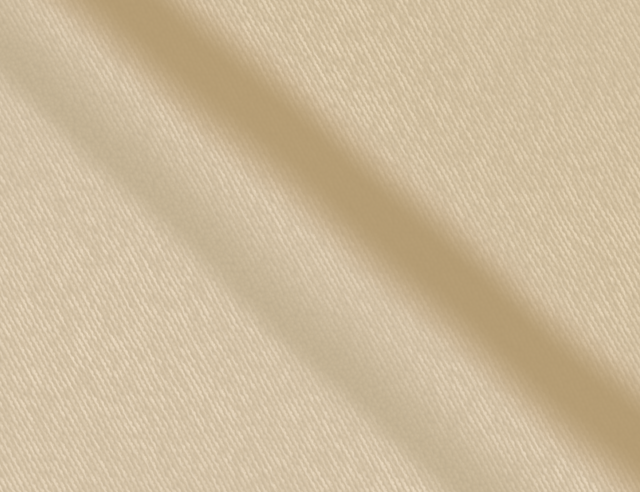
Give the GLSL for this texture, as a WebGL 2 fragment shader.

```glsl
#version 300 es
precision highp float;
// Cream twill cloth with two soft diagonal folds.
// Steep ribs repeat across the width, frayed and broken into uneven stitches;
// fold shading comes from signed distances to two slanted lines.

uniform vec2 u_resolution;
out vec4 fragColor;

// Weave, in units of the canvas height
const float ASPECT = 1.3;
const float RIBS_ACROSS = 112.0;
const float RIB_LEAN = 0.55;          // sideways shift per unit of height
const float STITCHES_DOWN = 64.0;
const float STITCH_WEAR = 0.85;
const float FRAY = 0.32;              // sideways roughness, in ribs
const float FUZZ_CELLS = 125.0;
const float FUZZ_DEPTH = 0.045;

// Folds: a point on each line and its normal, towards the upper right
const vec2 DEEP_POINT = vec2(0.263, 1.0);
const vec2 DEEP_NORMAL = vec2(0.652, 0.758);
const vec2 CREASE_POINT = vec2(0.0, 0.856);
const vec2 CREASE_NORMAL = vec2(0.680, 0.733);

// Colours
const vec3 RIB_CREST = vec3(0.864, 0.802, 0.698);
const vec3 RIB_GROOVE = vec3(0.788, 0.722, 0.608);
const vec3 DEEP_SHADE = vec3(0.698, 0.600, 0.437);
const vec3 CREASE_SHADE = vec3(0.738, 0.670, 0.545);
const vec3 WARM_EDGE = vec3(0.790, 0.685, 0.565);
const vec3 FAR_TINT = vec3(0.992, 0.984, 0.968);
const vec3 NEAR_TINT = vec3(1.006, 1.002, 1.008);

float hash(vec2 cell) {
    vec3 q = fract(vec3(cell.xyx) * 0.1031);
    q += dot(q, q.yzx + 33.33);
    return fract((q.x + q.y) * q.z);
}

// Distance to the nearest scattered point
float cellular(vec2 p) {
    vec2 home = floor(p);
    float nearest = 2.0;
    for (int j = -1; j <= 1; j++) {
        for (int i = -1; i <= 1; i++) {
            vec2 cell = home + vec2(i, j);
            vec2 seed = cell + vec2(hash(cell), hash(cell + 57.0));
            nearest = min(nearest, length(p - seed));
        }
    }
    return nearest;
}

// Brightness of a stitch, blended smoothly along its rib
float stitchTone(float rib, float along) {
    float s = along + hash(vec2(rib, 7.0));
    float k = floor(s);
    return mix(hash(vec2(rib, k)), hash(vec2(rib, k + 1.0)),
               smoothstep(0.0, 1.0, s - k));
}

// Height of the ribs, 0 in a groove and about 1 on a crest
float twill(vec2 p, float fuzz) {
    float waver = 0.0008 * sin(p.y * 31.0 + 4.0 * sin(p.x * 9.0));
    float smoothPhase = (p.x + p.y * RIB_LEAN + waver) * RIBS_ACROSS / ASPECT;
    float phase = smoothPhase + FRAY * fuzz;
    float profile = 0.5 - 0.5 * cos(6.2831853 * phase);
    float tone = stitchTone(floor(phase), p.y * STITCHES_DOWN);
    float resolved = 1.0 - smoothstep(0.4, 0.9, fwidth(smoothPhase));
    return mix(0.5, profile * (1.0 + STITCH_WEAR * (tone - 0.5)), resolved);
}

// Soft band that rises from a to b and falls from c to d
float band(float x, float a, float b, float c, float d) {
    return smoothstep(a, b, x) * (1.0 - smoothstep(c, d, x));
}

void main() {
    vec2 p = gl_FragCoord.xy / u_resolution.y;
    float fuzz = cellular(p * FUZZ_CELLS) - 0.5;
    float drift = sin(p.x * 5.0 + 2.0 * p.y) * sin(p.y * 6.0 - p.x);

    // Folds, gently bent by layered sines
    float bend = 0.004 * sin(p.x * 7.0) + 0.003 * sin(p.x * 17.0 + 1.3);
    float deep = dot(p - DEEP_POINT, DEEP_NORMAL) + bend;
    float crease = dot(p - CREASE_POINT, CREASE_NORMAL) - bend;
    float deepShade = band(deep, -0.132, -0.025, 0.022, 0.112);
    float creaseShade = band(crease, -0.042, 0.020, 0.022, 0.165);
    float warmth = band(deep, -0.140, -0.085, -0.070, -0.025)
                 + band(deep, 0.020, 0.065, 0.075, 0.140);

    // Ribs lose contrast inside the folds and in worn patches
    float relief = (1.0 - 0.35 * creaseShade) * (0.9 + 0.2 * drift);
    float height = mix(0.5, twill(p, fuzz), relief);
    vec3 colour = mix(RIB_GROOVE, RIB_CREST, height);
    colour *= mix(NEAR_TINT, FAR_TINT, smoothstep(-0.25, 0.25, deep));

    // Shading, warm along the rims of the deep fold
    colour = mix(colour, CREASE_SHADE, 0.70 * creaseShade);
    colour = mix(colour, WARM_EDGE, 0.22 * warmth);
    colour = mix(colour, DEEP_SHADE, 0.92 * deepShade);

    // Fine fuzz, weaker in shadow, and broad unevenness
    float fuzzDepth = FUZZ_DEPTH * (1.0 - 0.6 * deepShade);
    colour *= 1.0 - fuzzDepth * fuzz + 0.006 * drift;

    fragColor = vec4(clamp(colour, 0.0, 1.0), 1.0);
}
```
